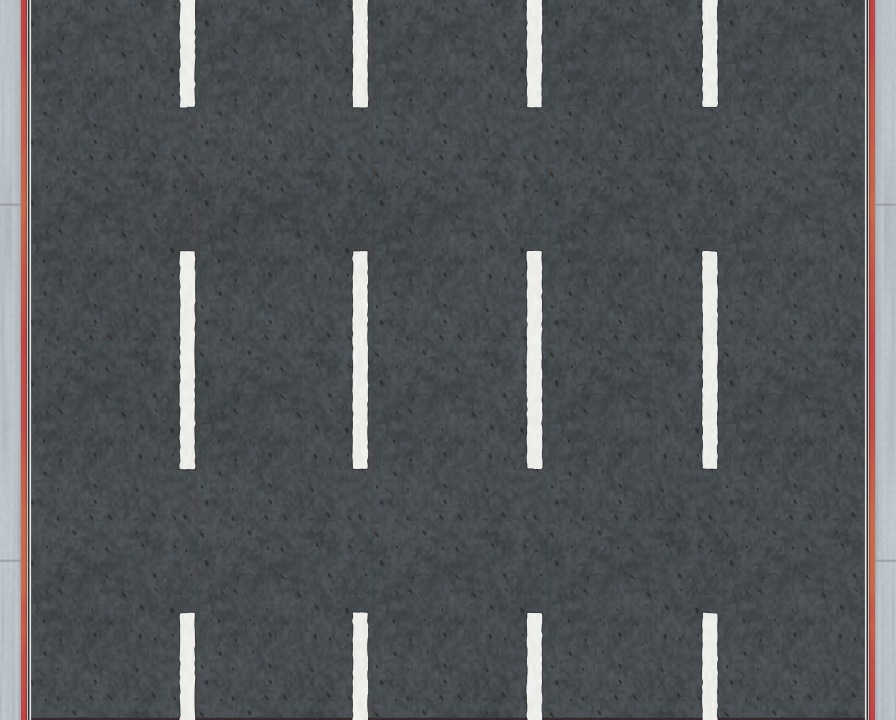
Reproduce this texture procedurally as a WebGL 2 fragment shader.

```glsl
#version 300 es
precision highp float;
// A multi-lane asphalt road seen from above, with rows of dashed white lines and
// red-edged concrete kerbs. Wrapped value noise makes the tiled asphalt; box
// distances repeated by lane and by row make the paint.
uniform vec2 u_resolution;
out vec4 fragColor;

float hash(vec2 p) {
  vec3 q = fract(vec3(p.xyx) * 0.1031);
  q += dot(q, q.yzx + 33.33);
  return fract((q.x + q.y) * q.z);
}

// Value noise whose lattice wraps after "period" cells
float noise(vec2 p, vec2 period) {
  vec2 i = floor(p), f = fract(p);
  f = f * f * (3.0 - 2.0 * f);
  float a = hash(mod(i, period)), b = hash(mod(i + vec2(1, 0), period));
  float c = hash(mod(i + vec2(0, 1), period)), d = hash(mod(i + 1.0, period));
  return mix(mix(a, b, f.x), mix(c, d, f.x), f.y);
}

float tiled(vec2 tile, vec2 cells) { return noise(tile * cells, cells); }

// Antialiased coverage of a signed distance, in canvas widths
float fill(float d) { return clamp(0.5 - d * u_resolution.x, 0.0, 1.0); }

float band(float x, float center, float halfWidth) {
  return fill(abs(x - center) - halfWidth);
}

float box(vec2 p, vec2 halfSize, float corner) {
  vec2 q = abs(p) - halfSize + corner;
  return length(max(q, 0.0)) + min(max(q.x, q.y), 0.0) - corner;
}

// Small tilted dark holes, at most one per cell; x = strength, y = brownness
vec2 pits(vec2 tile) {
  vec2 cells = vec2(11.0, 12.0);
  vec2 id = mod(floor(tile * cells), cells);
  float chance = hash(id + 71.0);
  vec2 center = 0.3 + 0.4 * vec2(hash(id + 13.0), hash(id + 37.0));
  vec2 d = fract(tile * cells) - center;
  d.x += d.y * (chance - 0.4);
  float r = length(d * vec2(1.6, 0.9));
  float size = 0.12 + 0.14 * hash(id + 5.0);
  return vec2(step(0.58, chance) * smoothstep(size, size * 0.3, r), step(0.85, chance));
}

vec3 asphalt(vec2 p) {
  vec2 tile = (p - vec2(0.0235, 0.0)) / vec2(0.1953, 0.2012);
  vec2 warped = tile + 0.02 * vec2(tiled(tile, vec2(17)), tiled(tile + 0.37, vec2(15)));
  float fine = tiled(warped, vec2(64, 48)) - 0.5;
  float medium = tiled(warped, vec2(34, 23)) - 0.5;
  float patches = tiled(tile, vec2(7, 6)) - 0.5;
  float broad = noise(p * 9.0, vec2(64)) - 0.5;
  float light = 1.0 + 0.18 * fine + 0.17 * medium + 0.07 * patches + 0.05 * broad;
  // Short wandering cracks where the ridge of a coarse noise is thin
  float ridge = abs(tiled(warped, vec2(19, 13)) - 0.5);
  light -= 0.13 * smoothstep(0.07, 0.0, ridge) * smoothstep(0.0, 0.3, medium + 0.1);
  vec3 color = vec3(0.272, 0.294, 0.306) * light;
  vec2 pit = pits(tile);
  vec3 pitColor = mix(vec3(0.15, 0.16, 0.165), vec3(0.19, 0.155, 0.14), pit.y);
  return mix(color, pitColor, 0.75 * pit.x);
}

vec3 concrete(vec2 p, float edge) {
  float streaks = noise(vec2(edge * 330.0, p.y * 9.0), vec2(256)) - 0.5;
  float grain = noise(p * 400.0, vec2(512)) - 0.5;
  vec3 color = vec3(0.725, 0.75, 0.775) + 0.07 * streaks + 0.025 * grain;
  color *= 1.0 - 0.1 * smoothstep(0.019, 0.0234, edge);
  // Joints between slabs
  float joint = abs(mod(p.y - 0.178 + 0.199, 0.398) - 0.199);
  return mix(color, vec3(0.56, 0.58, 0.59), 0.7 * fill(joint - 0.0012));
}

void main() {
  vec2 p = gl_FragCoord.xy / u_resolution * vec2(1.0, 0.8047);
  float edge = min(p.x, 1.0 - p.x);
  vec3 color = asphalt(p);

  // Faint red and green seams between asphalt strips
  float strip = clamp(round((p.x - 0.2188) / 0.1969), 0.0, 2.0);
  float seam = band(p.x, 0.2188 + 0.1969 * strip, 0.0007);
  float tint = smoothstep(0.35, 0.65, noise(vec2(strip * 7.0, p.y * 70.0), vec2(128)));
  color = mix(color, mix(vec3(0.22, 0.32, 0.24), vec3(0.36, 0.25, 0.23), tint), 0.5 * seam);
  color = mix(color, vec3(0.2, 0.13, 0.15), 0.8 * fill(p.y - 0.0025));

  // Four columns of dashes with ragged sides and slightly slanted ends
  float lane = clamp(round((p.x - 0.2092) / 0.1944), 0.0, 3.0);
  float row = round((p.y - 0.4023) / 0.4043);
  vec2 dash = p - vec2(0.2092 + 0.1944 * lane - 0.00075 * lane * (3.0 - lane),
                       0.4023 + 0.4043 * row);
  float side = step(0.0, dash.x);
  float ragged = noise(vec2(side * 5.0 + lane * 11.0, p.y * 190.0), vec2(256)) - 0.5;
  dash.y += 0.1 * dash.x * (hash(vec2(lane, row + 9.0)) - 0.3);
  float d = box(dash, vec2(0.0083, 0.1217), 0.0015) + 0.0013 * ragged;
  color *= 1.0 - 0.2 * fill(d - 0.0013);
  float wear = noise(p * vec2(260.0, 120.0), vec2(512)) - 0.5;
  color = mix(color, vec3(0.93, 0.93, 0.92) + 0.035 * wear, fill(d));

  // Edge lines, then the red-to-orange strip and the concrete kerb
  color = mix(color, vec3(0.16, 0.17, 0.18), band(edge, 0.0322, 0.0010));
  color = mix(color, vec3(0.90, 0.91, 0.91), band(edge, 0.0338, 0.0009));
  color = mix(color, vec3(0.78, 0.76, 0.75), band(edge, 0.0306, 0.0007));
  float warm = 0.5 + 0.5 * cos(6.2832 * (p.y - 0.19) / 0.4);
  warm += 0.4 * (noise(vec2(3.0, p.y * 40.0), vec2(64)) - 0.5);
  vec3 strip_color = mix(vec3(0.75, 0.27, 0.27), vec3(0.79, 0.41, 0.29), clamp(warm, 0.0, 1.0));
  strip_color *= 1.0 - 0.2 * smoothstep(0.0275, 0.030, edge);
  color = mix(color, strip_color, band(edge, 0.0267, 0.0033));
  color = mix(color, concrete(p, edge), fill(edge - 0.0234));

  fragColor = vec4(color, 1.0);
}
```
